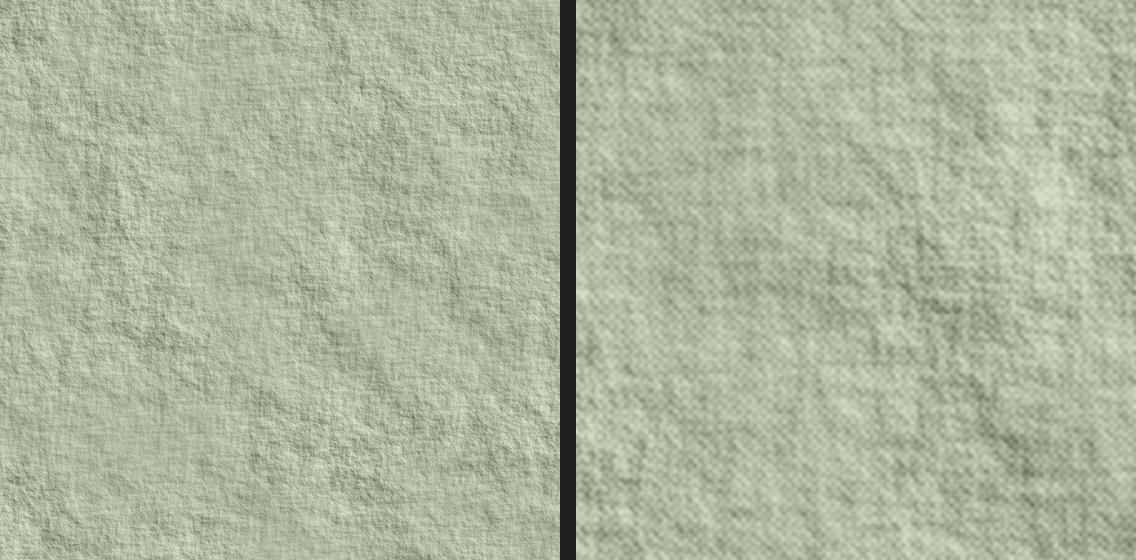
Left: the whole. Right: its middle third, enlarged.
Give the GLSL for this texture, as a WebGL 1 fragment shader.

```glsl
precision highp float;

uniform vec2 u_resolution;

// Colour and tone
const vec3 CLOTH_COLOR = vec3(0.682, 0.714, 0.630);
const float TONE_SKEW = 1.1;
const float TONE_VARIANCE = 0.0042;
const float DARKEST = -0.24;
const float LIGHTEST = 0.15;

// Embossed relief
const int OCTAVES = 6;
const float BASE_FREQUENCY = 7.0;
const float FIRST_WEIGHT = 0.36;
const float WEIGHT_GROWTH = 1.15;
const vec2 LIGHT_OFFSET = vec2(0.19, 0.17);
const float RELIEF_STRENGTH = 0.135;
const float PATCH_FREQUENCY = 5.0;
const float PATCH_VARIATION = 0.75;

// Woven threads
const float THREAD_COUNT = 170.0;
const float THREAD_LENGTH_FREQUENCY = 22.0;
const float THREAD_STRENGTH = 0.06;
const float WEAVE_STRENGTH = 0.034;
const float WEAVE_WOBBLE = 1.6;
const float WOBBLE_FREQUENCY = 24.0;
const float TAU = 6.283185;

vec2 randomGradient(vec2 cell) {
  vec3 p = fract(cell.xyx * vec3(0.1031, 0.1030, 0.0973));
  p += dot(p, p.yzx + 33.33);
  float angle = TAU * fract((p.x + p.y) * p.z);
  return vec2(cos(angle), sin(angle));
}

float gradientNoise(vec2 p) {
  vec2 cell = floor(p);
  vec2 f = p - cell;
  vec2 u = f * f * f * (f * (f * 6.0 - 15.0) + 10.0);
  vec2 right = vec2(1.0, 0.0);
  vec2 up = vec2(0.0, 1.0);
  float bottom = mix(dot(randomGradient(cell), f),
                     dot(randomGradient(cell + right), f - right), u.x);
  float top = mix(dot(randomGradient(cell + up), f - up),
                  dot(randomGradient(cell + 1.0), f - 1.0), u.x);
  return mix(bottom, top, u.y);
}

// Slope toward the light, summed over octaves
float embossedRelief(vec2 uv) {
  float slope = 0.0;
  float weight = FIRST_WEIGHT;
  vec2 p = uv * BASE_FREQUENCY;
  for (int i = 0; i < OCTAVES; i++) {
    slope += weight * (gradientNoise(p + LIGHT_OFFSET) - gradientNoise(p - LIGHT_OFFSET));
    p = p * 2.0 + vec2(17.37, 41.71);
    weight *= WEIGHT_GROWTH;
  }
  return slope;
}

// Uneven warp and weft streaks
float threadStreaks(vec2 uv) {
  vec2 density = vec2(THREAD_COUNT, THREAD_LENGTH_FREQUENCY);
  float warp = gradientNoise(uv * density + 71.3);
  float weft = gradientNoise(uv * density.yx + 137.9);
  return warp + weft;
}

// Regular over-under pattern with a slight wobble
float weave(vec2 uv) {
  vec2 wobble = vec2(gradientNoise(uv * WOBBLE_FREQUENCY + 9.1),
                     gradientNoise(uv * WOBBLE_FREQUENCY + 53.7));
  vec2 wave = sin(TAU * THREAD_COUNT * uv + WEAVE_WOBBLE * wobble);
  return wave.x * wave.y;
}

void main() {
  vec2 uv = gl_FragCoord.xy / u_resolution;

  // Rough and worn patches
  float roughness = 1.0 + PATCH_VARIATION * gradientNoise(uv * PATCH_FREQUENCY + 23.4);

  float tone = RELIEF_STRENGTH * roughness * embossedRelief(uv);
  tone += THREAD_STRENGTH * threadStreaks(uv);
  tone += WEAVE_STRENGTH * weave(uv);

  // Deepen the shadows and compress the highlights
  tone -= TONE_SKEW * (tone * tone - TONE_VARIANCE);
  gl_FragColor = vec4(CLOTH_COLOR + clamp(tone, DARKEST, LIGHTEST), 1.0);
}
```
